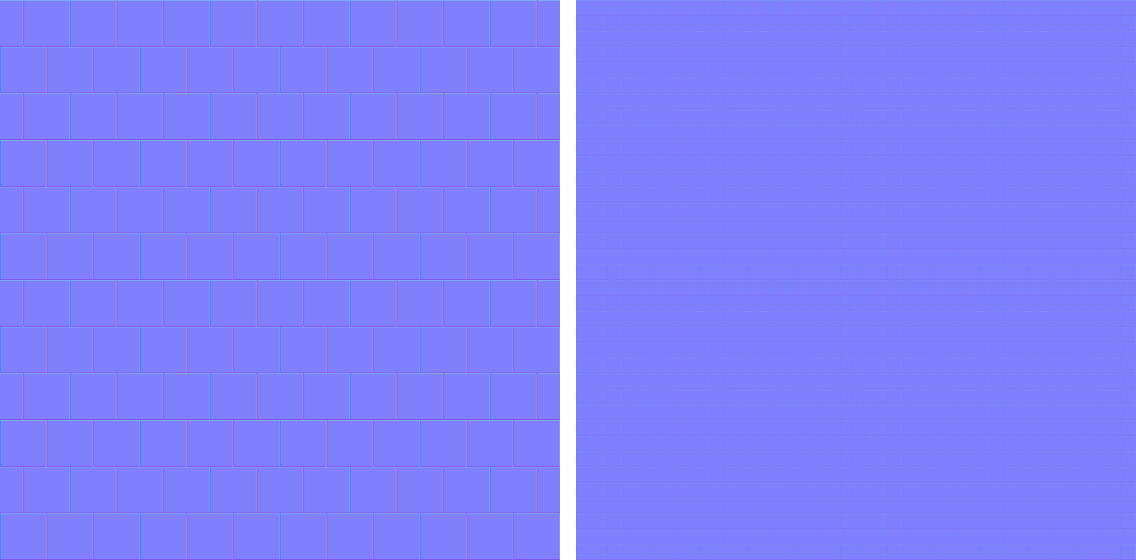
Left, the tile; right, the same tile 3 across and 3 down.
Write a WebGL 2 fragment shader that draws this texture map.

```glsl
#version 300 es
precision highp float;
// Normal map of flat square tiles in running bond, with thin rounded bevels.

uniform vec2 u_resolution;
out vec4 fragColor;

// Surface normal at a point of the canvas, 12 by 12 tiles
vec3 tileNormal(vec2 uv) {
    vec2 grid = uv * 12.0;
    grid.x += 0.5 * mod(floor(grid.y), 2.0);   // shift every other row
    vec2 local = fract(grid) - 0.5;

    // Reach into the bevel: 0 at its inner rim, 1 at the joint
    vec2 bevel = max(abs(local) - 0.47, 0.0) / 0.03;
    float reach = length(bevel);
    float slope = 0.62 * smoothstep(0.15, 1.0, reach) * step(reach, 1.0);

    vec2 tilt = sign(local) * bevel / max(reach, 1e-4) * slope;
    return vec3(tilt, sqrt(1.0 - dot(tilt, tilt)));
}

void main() {
    // Average a 4 by 4 grid of samples to smooth the fine joints
    vec3 normal = vec3(0.0);
    for (int j = 0; j < 4; j++) {
        for (int i = 0; i < 4; i++) {
            vec2 offset = (vec2(i, j) - 1.5) / 4.0;
            normal += tileNormal((gl_FragCoord.xy + offset) / u_resolution) / 16.0;
        }
    }
    fragColor = vec4(normal * 0.5 + 0.5, 1.0);
}
```
